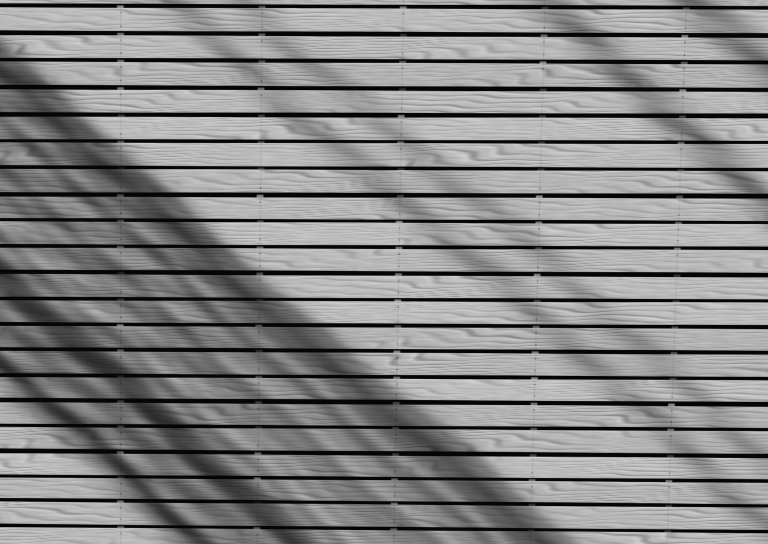
This texture is drawn by a Shadertoy shader. Its source:

```glsl
// Grey horizontal wooden slats with dark gaps, embossed grain and soft diagonal shadows.

#define PITCH 0.0501        // slat spacing at the top, in canvas heights
#define GAP_HALF 0.0036     // half thickness of a gap
#define STUD_PITCH 0.260    // spacing of the studs behind the slats
#define STUD_HALF 0.0062    // half width of a stud
#define GRAIN_FREQ 840.0    // grain lines, radians per canvas height
#define GRAIN_DEPTH 0.17
#define SHADOW_SLOPE 0.87   // fall of the shadows per unit across
#define WOOD 0.735
#define GAP_TONE 0.018

float hash(float n) { return fract(sin(n * 91.73 + 4.1) * 437.58); }

vec2 hash2(vec2 p) {
    return fract(sin(vec2(dot(p, vec2(127.1, 311.7)), dot(p, vec2(269.5, 183.3)))) * 4375.85);
}

// Cellular noise: distance to the nearest scattered point.
float cells(vec2 p) {
    vec2 base = floor(p), f = p - base;
    float nearest = 2.0;
    for (int j = -1; j <= 1; j++)
    for (int i = -1; i <= 1; i++) {
        vec2 o = vec2(i, j);
        nearest = min(nearest, length(o + hash2(base + o) - f));
    }
    return nearest;
}

float groove(float phase) { return pow(0.5 + 0.5 * sin(phase), 3.0); }

// Embossed grain: dark grooves with a lit lip, bent by layered sines.
float woodGrain(vec2 p, float slat) {
    float seed = hash(slat) * 40.0;
    float phase = p.y * GRAIN_FREQ;
    float freq = 7.0, amp = 6.0;
    for (int i = 0; i < 4; i++) {
        float k = float(i);
        phase += amp * sin(freq * p.x + (70.0 + 35.0 * k) * p.y + seed * (1.0 + k));
        freq *= 2.1;
        amp *= 0.48;
    }
    float contrast = 0.6 + 0.25 * sin(p.x * 9.0 + seed * 3.0)
                   + 0.2 * sin(p.x * 23.0 - p.y * 160.0 + seed);
    float blur = fwidth(phase) / 4.0;
    float lines = 0.4 * groove(phase - 1.6) - groove(phase);
    float fibre = cells(p * vec2(22.0, 230.0) + seed) - 0.5;
    return GRAIN_DEPTH * contrast * lines / (1.0 + blur * blur) + 0.07 * fibre;
}

// Light left after the diagonal shadows; each band is (offset, width, strength).
float shadowLight(vec2 p, float slat) {
    const vec3 bands[10] = vec3[10](
        vec3(0.135, 0.045, 0.50), vec3(0.225, 0.030, 0.22), vec3(0.330, 0.025, 0.25),
        vec3(0.517, 0.042, 0.58), vec3(0.600, 0.016, 0.28), vec3(0.675, 0.027, 0.55),
        vec3(-0.272, 0.035, 0.30), vec3(-0.385, 0.035, 0.24),
        vec3(-0.860, 0.040, 0.42), vec3(-1.110, 0.045, 0.42));
    float across = p.y - SHADOW_SLOPE * p.x;
    across += 0.008 * sin(7.0 * p.x + 1.0) + 0.005 * sin(19.0 * p.x + 5.0 * p.y)
            + 0.008 * (hash(slat + 70.0) - 0.5);
    float streak = 0.5 + 0.5 * sin(105.0 * (p.y - 0.38 * p.x) + 2.0 * sin(6.0 * p.x));

    // Broad shade of the main shadow, split into thin stripes.
    float zone = smoothstep(0.05, 0.12, across) * (1.0 - smoothstep(0.66, 0.78, across));
    float stripes = 0.5 + 0.25 * sin(across * 88.0) + 0.25 * sin(across * 143.0 + 2.0 * p.x);
    float leafy = 1.0 - smoothstep(0.25, 0.65, p.x);
    float light = 1.0 - zone * (0.10 + 0.20 * stripes + 0.17 * streak * leafy);

    for (int i = 0; i < 10; i++) {
        vec3 b = bands[i];
        float d = (across - b.x) / b.y;
        float broken = b.x < 0.0 ? 0.55 + 0.45 * streak : 0.88 + 0.12 * streak;
        light *= 1.0 - b.z * broken * exp(-d * d);
    }
    return light;
}

void mainImage(out vec4 fragColor, in vec2 fragCoord) {
    float px = 1.0 / iResolution.y;
    vec2 p = vec2(fragCoord.x * px, 1.0 - fragCoord.y * px);   // y runs down

    // Slat rows: slightly tilted, spacing shrinking toward the bottom.
    float shrink = 0.00012 - 0.000014 * p.x;
    float drop = p.y - 0.011 - 0.0026 * p.x;
    float pitch = sqrt(PITCH * PITCH - 4.0 * shrink * drop);
    float row = (PITCH - pitch) / (2.0 * shrink);
    float slat = floor(row), gapId = round(row);

    // Signed distance below the nearest gap, with uneven fitting.
    float below = (row - gapId) * pitch + 0.0016 * (hash(gapId) - 0.5)
                + 0.0022 * (hash(gapId + 31.0) - 0.5) * (p.x - 0.7);
    float halfGap = GAP_HALF * (0.82 + 0.4 * hash(gapId + 12.0))
                  + 0.0003 * sin(p.x * 8.0 + gapId * 2.3);
    float edge = abs(below) - halfGap;
    float gap = 1.0 - smoothstep(-0.7 * px, 0.7 * px, edge);

    // Studs, drawing closer together toward the bottom.
    float studPitch = STUD_PITCH - 0.009 * p.y;
    float column = (p.x - 0.222) / studPitch;
    float studId = clamp(round(column), 0.0, 4.0);
    float studX = (column - studId) * studPitch;
    float studHash = hash(gapId * 5.0 + studId);
    float stud = 1.0 - smoothstep(-px, px, abs(studX + 0.002 * (studHash - 0.5)) - STUD_HALF);
    stud *= smoothstep(-px, px, below + 0.0005);

    // Slat face: grain, tone, lit top edge, shaded bottom edge, nail dents.
    float face = WOOD + 0.045 * (hash(slat + 5.0) - 0.5) + woodGrain(p, slat);
    face += 0.05 * sign(below) * exp(-max(edge, 0.0) / 0.0025);
    float nail = length(vec2(studX, abs(below) - 0.013));
    face -= 0.16 * (1.0 - smoothstep(0.0008, 0.0025, nail)) * step(0.4, studHash);
    face -= 0.035 * exp(-pow(studX / 0.0018, 2.0));

    float light = shadowLight(p, slat);
    float gapTone = mix(GAP_TONE, mix(0.18, 0.55, studHash) * light, stud);
    fragColor = vec4(vec3(clamp(mix(face * light, gapTone, gap), 0.0, 1.0)), 1.0);
}
```
